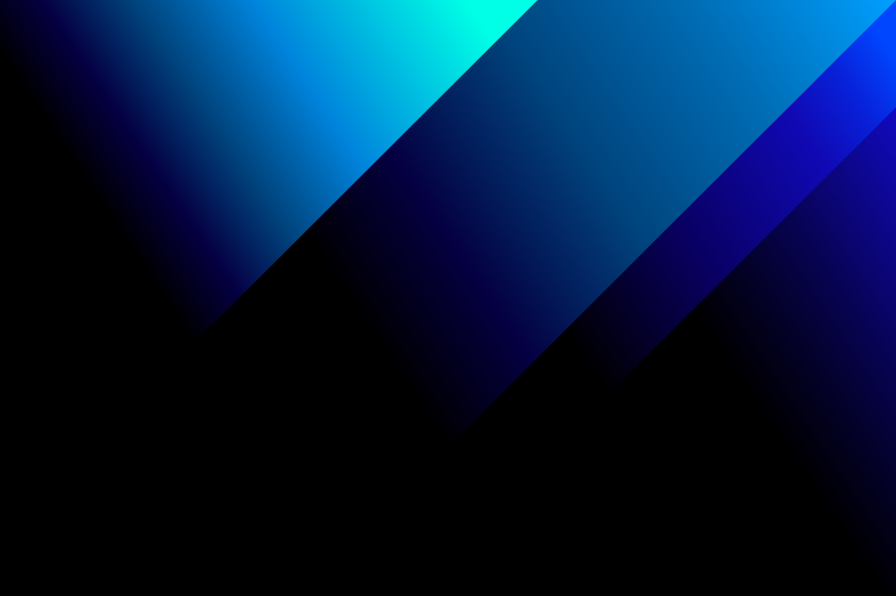
Give the GLSL for this background, as a Shadertoy shader.

```glsl
// Diagonal overlapping bands, each fading from black to glowing blue and cyan.

// Layout, in canvas heights
const float ASPECT = 1.5;
const vec2 GLOW_DIRECTION = vec2(0.832, 0.555);
const vec3 BAND_EDGES = vec3(0.900, 1.500, 1.680);

// Where each band leaves black, and where its four colours lie
const float CYAN_START = -0.049;
const vec4 CYAN_STOPS = vec4(0.059, 0.186, 0.352, 0.650);
const float AZURE_START = 0.205;
const vec4 AZURE_STOPS = vec4(0.406, 0.674, 0.957, 1.250);
const float COBALT_START = 0.477;
const vec4 COBALT_STOPS = vec4(0.742, 0.996, 1.100, 1.195);
const float INDIGO_START = 0.676;
const vec4 INDIGO_STOPS = vec4(0.780, 0.898, 1.030, 1.152);

// Colours
const vec3 NAVY = vec3(0.018, 0.000, 0.260);
const vec3 TEAL = vec3(0.000, 0.267, 0.490);
const vec3 SKY = vec3(0.000, 0.518, 0.863);
const vec3 CYAN = vec3(0.000, 1.000, 0.902);
const vec3 OCEAN = vec3(0.000, 0.424, 0.706);
const vec3 AZURE = vec3(0.000, 0.627, 1.000);
const vec3 VIOLET = vec3(0.035, 0.000, 0.392);
const vec3 ULTRAMARINE = vec3(0.063, 0.035, 0.706);
const vec3 ROYAL = vec3(0.030, 0.130, 0.850);
const vec3 ELECTRIC = vec3(0.000, 0.275, 1.000);
const vec3 MIDNIGHT = vec3(0.012, 0.004, 0.140);
const vec3 DUSK = vec3(0.027, 0.012, 0.320);
const vec3 INDIGO = vec3(0.050, 0.027, 0.550);
const vec3 IRIS = vec3(0.070, 0.039, 0.765);

// Linear step from 0 to 1 between two positions
float ramp(float a, float b, float t) {
    return clamp((t - a) / (b - a), 0.0, 1.0);
}

// Gradient from black through four colours
vec3 glow(float t, float start, vec4 stops, vec3 c1, vec3 c2, vec3 c3, vec3 c4) {
    vec3 color = c1 * ramp(start, stops.x, t);
    color = mix(color, c2, ramp(stops.x, stops.y, t));
    color = mix(color, c3, ramp(stops.y, stops.z, t));
    return mix(color, c4, ramp(stops.z, stops.w, t));
}

void mainImage(out vec4 fragColor, in vec2 fragCoord) {
    vec2 p = fragCoord / iResolution.xy * vec2(ASPECT, 1.0);
    p.y -= 1.0; // measure from the upper left corner

    float across = p.x - p.y;
    float t = dot(p, GLOW_DIRECTION);

    // Coverage beyond each diagonal edge, softened over one pixel
    float soft = 1.0 / iResolution.y;
    vec3 beyond = smoothstep(BAND_EDGES - soft, BAND_EDGES + soft, vec3(across));

    // Bands from upper left to lower right
    vec3 color = glow(t, CYAN_START, CYAN_STOPS, NAVY, TEAL, SKY, CYAN);
    color = mix(color, glow(t, AZURE_START, AZURE_STOPS, NAVY, TEAL, OCEAN, AZURE), beyond.x);
    color = mix(color, glow(t, COBALT_START, COBALT_STOPS, VIOLET, ULTRAMARINE, ROYAL, ELECTRIC), beyond.y);
    color = mix(color, glow(t, INDIGO_START, INDIGO_STOPS, MIDNIGHT, DUSK, INDIGO, IRIS), beyond.z);

    fragColor = vec4(color, 1.0);
}
```
